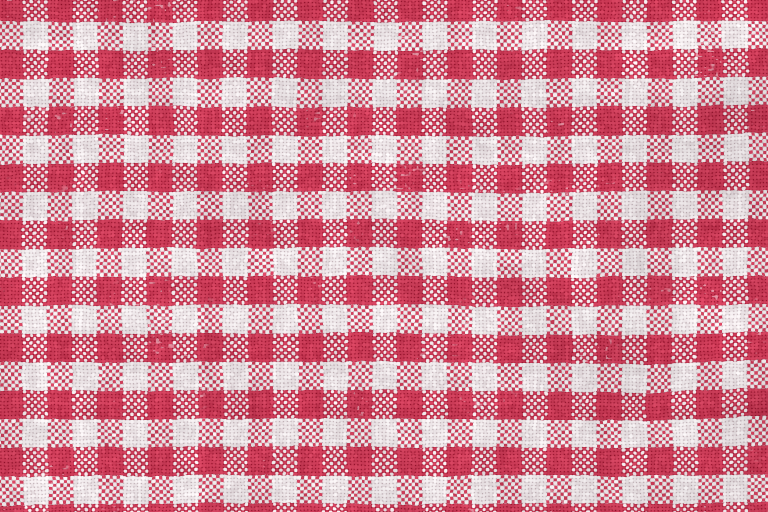
Give the GLSL for this texture, as a WebGL 1 fragment shader.

```glsl
precision highp float;
// Red and white gingham cloth in plain weave, with uneven threads and soft wrinkles.

uniform vec2 u_resolution;

const float PI = 3.14159265;
const vec2 CHECK_PERIOD = vec2(0.0975, 0.1108); // one red and one white stripe
const vec2 RED_CENTER = vec2(0.0205, -0.0121);  // middle of the first red stripes
const vec2 THREADS = vec2(14.0, 16.0);          // threads in each period

const vec3 WHITE_LIT = vec3(0.965, 0.945, 0.95);
const vec3 WHITE_SHADE = vec3(0.76, 0.70, 0.72);
const vec3 RED_LIT = vec3(0.84, 0.27, 0.38);
const vec3 RED_SHADE = vec3(0.60, 0.09, 0.19);

float hash(vec2 p) {
  vec3 q = fract(vec3(p.xyx) * 0.1031);
  q += dot(q, q.yzx + 33.33);
  return fract((q.x + q.y) * q.z);
}

float noise(vec2 p) {
  vec2 cell = floor(p);
  vec2 f = fract(p);
  f = f * f * (3.0 - 2.0 * f);
  float low = mix(hash(cell), hash(cell + vec2(1.0, 0.0)), f.x);
  float high = mix(hash(cell + vec2(0.0, 1.0)), hash(cell + vec2(1.0, 1.0)), f.x);
  return mix(low, high, f.y);
}

// Signed two-component noise for displacing the cloth
vec2 drift(vec2 p) {
  return vec2(noise(p + 17.0), noise(p + 71.0)) - 0.5;
}

vec2 bendCloth(vec2 p) {
  float slack = mix(0.005, 0.010, smoothstep(0.9, 1.4, p.x));
  return p + slack * drift(p * 4.0) + 0.0035 * drift(p * 15.0)
           + 0.0028 * drift(p * 85.0);
}

// 1 for a red thread, 0 for a white one
float isRed(float id, float count) {
  return 1.0 - step(0.5 * count - 0.5, mod(id, count));
}

vec3 threadColor(float red, float light) {
  return mix(mix(WHITE_SHADE, WHITE_LIT, light), mix(RED_SHADE, RED_LIT, light), red);
}

vec3 weave(vec2 p) {
  // Thread coordinates, with a thread axis at every integer
  vec2 t = (bendCloth(p) - RED_CENTER) / CHECK_PERIOD * THREADS;
  t += 0.5 * THREADS * 0.5 - 0.5;
  vec2 id = floor(t + 0.5);
  vec2 wave = cos(PI * t);

  // Vertical threads surface at alternate crossings
  float thickness = 0.14 + 0.16 * (noise(id * vec2(0.9, 0.3) + 40.0) - 0.5);
  float warpOnTop = smoothstep(thickness - 0.14, thickness + 0.14, wave.x * wave.y);

  // Pores between threads and uneven yarn tone
  float pore = smoothstep(0.25, 0.85, 1.0 - max(abs(wave.x), abs(wave.y)));
  float yarn = 0.5 * hash(id + 9.0) + 0.25 * hash(vec2(id.x, 3.0))
             + 0.25 * hash(vec2(5.0, id.y));
  float light = 0.54 + 0.62 * yarn - 0.95 * pore;
  light -= 0.16 * (1.0 - abs(mix(wave.y, wave.x, warpOnTop)));
  light = clamp(light, -0.25, 1.1);

  vec3 warp = threadColor(isRed(id.x, THREADS.x), light);
  vec3 weft = threadColor(isRed(id.y, THREADS.y), light);
  return mix(weft, warp, warpOnTop);
}

// Sparse pale fibres lying on the surface
float lint(vec2 p) {
  float fleck = noise(p * vec2(130.0, 190.0) + 23.0);
  float patchMask = smoothstep(0.55, 0.8, noise(p * 13.0 + 7.0));
  return smoothstep(0.78, 0.93, fleck) * patchMask;
}

// Broad tone changes, stronger near the wrinkled right side
float wrinkle(vec2 p) {
  float folds = noise(vec2(p.x * 9.0 + p.y * 4.0, p.y * 5.0 - p.x * 2.0)) - 0.5;
  float strength = mix(0.04, 0.10, smoothstep(1.0, 1.4, p.x));
  return 1.0 + strength * folds + 0.05 * (noise(p * 32.0) - 0.5);
}

void main() {
  // Average a grid of samples to smooth the fine threads
  vec3 color = vec3(0.0);
  for (int j = 0; j < 3; j++) {
    for (int i = 0; i < 3; i++) {
      vec2 offset = (vec2(float(i), float(j)) - 1.0) / 3.0;
      color += weave((gl_FragCoord.xy + offset) / u_resolution.y);
    }
  }
  color /= 9.0;

  vec2 p = gl_FragCoord.xy / u_resolution.y;
  color = mix(color, WHITE_LIT, 0.45 * lint(p));
  gl_FragColor = vec4(clamp(color * wrinkle(p), 0.0, 1.0), 1.0);
}
```
